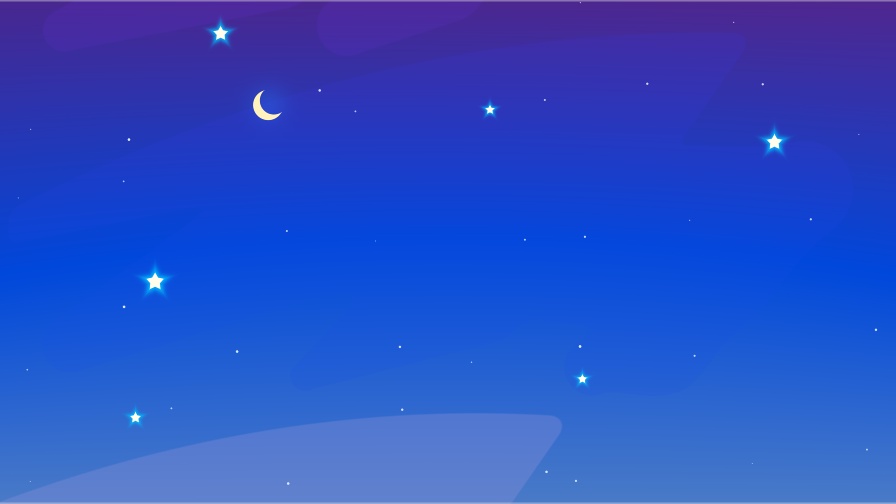
Give the GLSL for this background, as a Shadertoy shader.

```glsl
// Twilight sky with soft cloud shapes, a crescent moon and glowing stars.

// Sine-free hash: cell to two random values
vec2 hash22(vec2 cell) {
    vec3 h = fract(cell.xyx * vec3(0.1031, 0.1030, 0.0973));
    h += dot(h, h.yzx + 33.33);
    return fract((h.xx + h.yz) * h.zy);
}

// Tapered capsule: each end holds centre (xy) and radius (z)
float lobe(vec2 p, vec3 a, vec3 b) {
    vec2 axis = b.xy - a.xy;
    float h = clamp(dot(p - a.xy, axis) / dot(axis, axis), 0.0, 1.0);
    vec3 c = mix(a, b, h);
    return length(p - c.xy) - c.z;
}

float smoothUnion(float a, float b) {
    float h = max(0.25 - abs(a - b), 0.0);
    return min(a, b) - h * h;
}

// Intersection with a rounded corner
float roundMax(float a, float b, float r) {
    vec2 u = vec2(a, b) + r;
    return min(max(u.x, u.y), 0.0) + length(max(u, 0.0)) - r;
}

// Area under a parabola, cut on the right by a slanted edge
float swoosh(vec2 p, vec2 crest, float bend, vec2 edge) {
    float x = p.x - crest.x;
    float slope = 2.0 * bend * x;
    float top = (p.y - crest.y + bend * x * x) / sqrt(1.0 + slope * slope);
    return roundMax(top, dot(p - edge, vec2(0.82, -0.57)), 0.35);
}

// Five-pointed star, folded into half of one arm
float starDistance(vec2 q, float radius) {
    const float SECTOR = 1.256637;
    float a = mod(atan(q.x, q.y) + 0.5 * SECTOR, SECTOR) - 0.5 * SECTOR;
    vec2 arm = length(q) * vec2(cos(a), abs(sin(a)));
    vec2 inner = 0.55 * radius * vec2(cos(0.5 * SECTOR), sin(0.5 * SECTOR));
    return dot(arm - vec2(radius, 0.0), normalize(vec2(inner.y, radius - inner.x)));
}

// Wide cloud: a long crest above lobes reaching out to both sides
float mainCloud(vec2 p) {
    vec3 shoulder = vec3(14.37, 5.62, 0.8), belly = vec3(11.67, 2.96, 1.0);
    float underside = 4.73 + 0.2 * min(p.x - 0.62, 3.3) - p.y;
    float crest = swoosh(p, vec2(12.6, 8.42), 0.0205, vec2(12.1, 6.4));
    float d = roundMax(roundMax(crest, underside, 0.1), 0.15 - p.x, 0.2);
    d = min(d, lobe(p, vec3(6.04, 5.25, 1.46), vec3(12.29, 4.62, 1.67)));
    d = smoothUnion(d, lobe(p, vec3(1.25, 2.85, 0.5), vec3(5.2, 4.83, 1.25)));
    d = smoothUnion(d, lobe(p, vec3(5.46, 2.29, 0.27), vec3(8.33, 4.0, 1.25)));
    d = smoothUnion(d, lobe(p, vec3(10.58, 2.44, 0.5), belly));
    d = smoothUnion(d, lobe(p, belly, shoulder));
    return smoothUnion(d, lobe(p, vec3(8.33, 4.83, 1.46), shoulder));
}

float topClouds(vec2 p) {
    float left = lobe(p, vec3(1.15, 8.46, 0.38), vec3(4.8, 9.83, 1.04));
    float right = lobe(p, vec3(6.2, 8.54, 0.54), vec3(7.9, 9.4, 0.83));
    return min(left, right);
}

void mainImage(out vec4 fragColor, in vec2 fragCoord) {
    // Canvas is nine units high, sixteen wide at 16:9
    float px = 9.0 / iResolution.y;
    vec2 p = (fragCoord - vec2(0.5 * iResolution.x, 0.0)) * px + vec2(8.0, 0.0);

    // Sky: purple, vivid blue along a gentle arch, then pale blue
    float side = p.x / 8.0 - 1.0;
    float height = p.y / 9.0;
    float arch = 0.525 - 0.07 * side * side;
    vec3 sky = mix(vec3(0.29, 0.48, 0.78), vec3(0.0, 0.28, 0.86), clamp(height / arch, 0.0, 1.0));
    vec3 purple = vec3(0.30 + 0.015 * side, 0.15, 0.56);
    sky = mix(sky, purple, clamp((height - arch) / (1.0 - arch), 0.0, 1.0));

    // Translucent clouds
    vec3 cloudTint = mix(vec3(0.08, 0.30, 0.90), vec3(0.22, 0.22, 0.90), smoothstep(0.4, 0.8, height));
    float bottomCloud = swoosh(p, vec2(8.5, 1.62), 0.0219, vec2(9.75, 0.9));
    sky = mix(sky, cloudTint, 0.15 * smoothstep(px, -px, mainCloud(p)));
    sky = mix(sky, vec3(0.36, 0.18, 0.78), 0.22 * smoothstep(px, -px, topClouds(p)));
    sky = mix(sky, vec3(0.54, 0.56, 0.84), 0.36 * smoothstep(px, -px, bottomCloud));

    // Scattered specks, one in each cell
    vec2 cell = floor(p / 2.0);
    vec2 rnd = hash22(cell + 7.0);
    float size = mix(0.008, 0.024, hash22(cell + 41.0).x);
    float speck = length(p - 2.0 * (cell + 0.1 + 0.8 * rnd)) - size;
    sky = mix(sky, vec3(0.9, 0.95, 1.0), smoothstep(0.6 * px, -0.6 * px, speck) * (0.3 + 28.0 * size));

    // Crescent moon and its halo
    vec2 m = p - vec2(4.79, 7.125);
    float moon = max(length(m) - 0.27, 0.25 - length(m - vec2(0.10, 0.08)));
    sky = mix(sky, vec3(0.16, 0.42, 0.95), 0.35 * exp(-9.0 * dot(m, m)));
    sky = mix(sky, vec3(1.0, 0.95, 0.74), smoothstep(0.6 * px, -0.6 * px, moon));

    // Glowing stars: centre and radius
    vec3 stars[6] = vec3[6](
        vec3(3.94, 8.40, 0.115), vec3(13.83, 6.46, 0.125), vec3(2.77, 3.97, 0.145),
        vec3(2.42, 1.54, 0.08), vec3(10.40, 2.23, 0.065), vec3(8.75, 7.04, 0.065));
    for (int i = 0; i < 6; i++) {
        float d = starDistance(p - stars[i].xy, stars[i].z);
        float reach = max(d, 0.0) / (0.02 + 0.4 * stars[i].z);
        sky = mix(sky, vec3(0.0, 0.72, 1.0), 0.85 * exp(-reach * reach));
        sky = mix(sky, vec3(1.0, 1.0, 0.92), smoothstep(0.6 * px, -0.6 * px, d - 0.01));
    }

    // Thin pale line along the top and bottom borders
    float border = min(p.y, 9.0 - p.y);
    sky = mix(sky, vec3(0.9), 0.4 * smoothstep(0.04, 0.015, border));

    fragColor = vec4(sky, 1.0);
}
```
